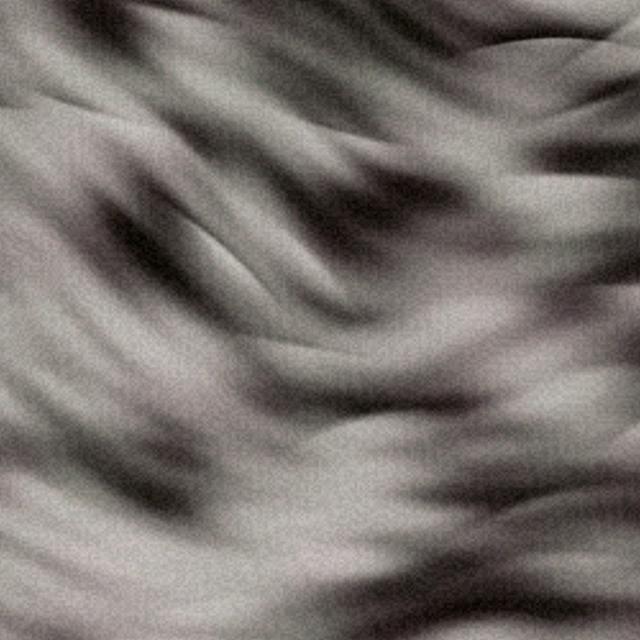
Reproduce this texture procedurally as a Shadertoy shader.

```glsl
// Soft, blurred locks of grey-brown fur sweeping down to the right and levelling out.
// Noise is smeared along a flow field, crisp lock edges with shadows are scattered
// on top, and the resulting height is turned into colour by a tonal ramp, then grained.

const float STEEP_ANGLE = -0.70;    // flow on the left, radians
const float LEVEL_ANGLE = 0.10;     // flow on the lower right
const float ANGLE_WANDER = 0.6;
const float WANDER_FREQ = 4.5;
const float SMEAR_LENGTH = 0.14;    // reach of the smear to each side
const int SMEAR_STEPS = 16;
const float BROAD_FREQ = 12.5;
const float FINE_FREQ = 28.0;
const float FINE_SHARE = 0.46;
const float CONTRAST = 7.6;
const float BRIGHTNESS = -0.03;
const float LOCK_CELL = 0.18;       // spacing of the crisp lock edges
const float LOCK_LENGTH = 0.09;
const float LOCK_SHADE = 0.028;     // width of the light and shadow beside an edge
const float LOCK_STRENGTH = 1.7;
const float GRAIN_FREQ = 250.0;
const float GRAIN_AMOUNT = 0.12;
const float TINT_FREQ = 8.0;

// Tones from dark to light, and the rank of each tone within the area
const int TONES = 7;
const vec3 TONE[TONES] = vec3[TONES](
    vec3(0.07, 0.05, 0.03), vec3(0.22, 0.19, 0.18), vec3(0.34, 0.31, 0.30),
    vec3(0.45, 0.43, 0.41), vec3(0.57, 0.54, 0.52), vec3(0.70, 0.68, 0.66),
    vec3(0.77, 0.75, 0.73));
const float RANK[TONES] = float[TONES](0.04, 0.16, 0.30, 0.49, 0.725, 0.925, 1.0);

float hash(vec2 p) {
    return fract(sin(dot(p, vec2(127.1, 311.7))) * 43758.5453);
}

float noise(vec2 p) {
    vec2 i = floor(p), f = fract(p);
    f = f * f * (3.0 - 2.0 * f);
    return mix(mix(hash(i), hash(i + vec2(1, 0)), f.x),
               mix(hash(i + vec2(0, 1)), hash(i + vec2(1, 1)), f.x), f.y);
}

// Direction in which the fur lies
float flowAngle(vec2 p) {
    float level = smoothstep(0.2, 0.95, p.x + 0.6 * (0.5 - p.y));
    float wander = noise(p * WANDER_FREQ + 17.0) - 0.5;
    return mix(STEEP_ANGLE, LEVEL_ANGLE, level) + ANGLE_WANDER * wander;
}

vec2 flow(vec2 p) {
    float a = flowAngle(p);
    return vec2(cos(a), sin(a));
}

float furNoise(vec2 p) {
    return mix(noise(p * BROAD_FREQ + 5.3), noise(p * FINE_FREQ + 41.7), FINE_SHARE);
}

// Noise averaged along the flow, ahead and behind
float smearedFur(vec2 p) {
    float stride = SMEAR_LENGTH / float(SMEAR_STEPS);
    vec2 ahead = p, behind = p;
    float sum = furNoise(p), total = 1.0;
    for (int i = 1; i <= SMEAR_STEPS; i++) {
        float t = float(i) / float(SMEAR_STEPS);
        float weight = exp(-3.0 * t * t);
        ahead += flow(ahead) * stride;
        behind -= flow(behind) * stride;
        sum += weight * (furNoise(ahead) + furNoise(behind));
        total += 2.0 * weight;
    }
    return sum / total;
}

// Curved edges: light on the lock below, shadow above
float lockEdges(vec2 p) {
    vec2 home = floor(p / LOCK_CELL);
    float sum = 0.0;
    for (int y = -1; y <= 1; y++)
    for (int x = -1; x <= 1; x++) {
        vec2 cell = home + vec2(x, y);
        vec2 jitter = vec2(hash(cell + 3.1), hash(cell + 8.7));
        vec2 centre = (cell + jitter) * LOCK_CELL;
        float angle = flowAngle(centre) + 0.9 * (hash(cell + 21.3) - 0.25);
        vec2 along = vec2(cos(angle), sin(angle));
        vec2 d = p - centre;
        float u = dot(d, along);
        float bend = 2.5 * (hash(cell + 33.9) - 0.25);
        float v = dot(d, vec2(-along.y, along.x)) + bend * u * u;
        float softness = 0.003 + 0.013 * hash(cell + 47.1);
        float side = 1.0 - 2.0 * smoothstep(-softness, softness, v);
        float taper = exp(-u * u / (LOCK_LENGTH * LOCK_LENGTH));
        float strength = hash(cell + 59.5);
        sum += side * exp(-abs(v) / LOCK_SHADE) * taper * strength * strength;
    }
    return sum;
}

vec3 toneRamp(float rank) {
    vec3 colour = TONE[0];
    for (int i = 1; i < TONES; i++) {
        float t = clamp((rank - RANK[i - 1]) / (RANK[i] - RANK[i - 1]), 0.0, 1.0);
        colour = mix(colour, TONE[i], t);
    }
    return colour;
}

void mainImage(out vec4 fragColor, in vec2 fragCoord) {
    vec2 p = fragCoord / iResolution.y;

    // Height of the fur, a little lighter towards the lower left
    float height = CONTRAST * (smearedFur(p) - 0.5) + LOCK_STRENGTH * lockEdges(p);
    height += BRIGHTNESS + 0.55 * (0.5 - p.x) + 0.45 * (0.5 - p.y);
    vec3 colour = toneRamp(1.0 / (1.0 + exp(-1.7 * height)));

    // Faint green and pink drift, then fine grain
    colour += (noise(p * TINT_FREQ + 71.0) - 0.5) * vec3(0.02, -0.012, 0.012);
    vec2 g = p * GRAIN_FREQ;
    vec3 speckle = vec3(noise(g), noise(g + 31.0), noise(g + 67.0)) - 0.5;
    colour += GRAIN_AMOUNT * (0.75 * speckle.x + 0.25 * speckle);

    fragColor = vec4(clamp(colour, 0.0, 1.0), 1.0);
}
```
